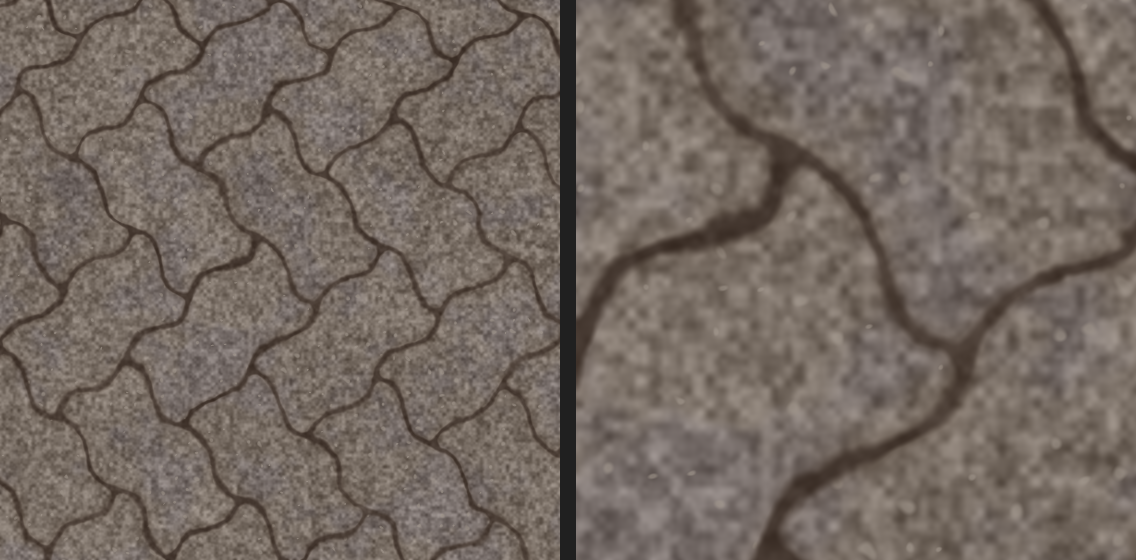
Left, the full canvas; right, a detail of the centre.
Write a WebGL 2 fragment shader that draws this texture.

```glsl
#version 300 es
precision highp float;
// Worn concrete pavers with wavy sides, laid in a slanted herringbone.
// A sine warp bends an integer grid, cells pair up into 2:1 stones, and the
// rounded-box distance to each stone's edge drives joints, dirt and shading.
uniform vec2 u_resolution;
out vec4 outColor;

// Layout, in canvas units with y pointing down
const vec2 ORIGIN = vec2(0.355, 0.301);
const vec2 AXIS_A = vec2(0.105, 0.124);    // half a stone, down and right
const vec2 AXIS_B = vec2(0.119, -0.108);   // half a stone, up and right
const float TOP_START = 0.195;             // rows foreshorten above this
const float TOP_SQUEEZE = 1.0;

// Stone shape, in units of a stone's short side
const float WAVE = 0.085;
const float WOBBLE = 0.055;
const float CORNER = 0.13;
const float JOINT_WIDTH = 0.046;
const float DIRT_REACH = 0.06;

// Surface
const float GRAIN = 0.36;
const float PATCHES = 0.07;
const float STONE_VARIATION = 0.022;
const float SPECK_CELLS = 46.0;
const vec3 STONE = vec3(0.480, 0.437, 0.400);
const vec3 COOL_TINT = vec3(-0.014, -0.008, 0.016);
const vec3 DIRT = vec3(0.37, 0.310, 0.262);
const vec3 JOINT = vec3(0.245, 0.195, 0.165);
const vec3 SPECK = vec3(0.640, 0.600, 0.560);
const float TAU = 6.2831853;

float hash(vec2 p) {
  vec3 h = fract(p.xyx * vec3(0.1031, 0.1030, 0.0973));
  h += dot(h, h.yzx + 33.33);
  return fract((h.x + h.y) * h.z);
}

float noise(vec2 p) {
  vec2 i = floor(p), f = fract(p);
  f = f * f * (3.0 - 2.0 * f);
  return mix(mix(hash(i), hash(i + vec2(1, 0)), f.x),
             mix(hash(i + vec2(0, 1)), hash(i + vec2(1, 1)), f.x), f.y);
}

float fbm(vec2 p) {
  float sum = 0.0, gain = 0.5;
  for (int i = 0; i < 4; i++) {
    sum += gain * noise(p);
    p = mat2(1.6, 1.2, -1.2, 1.6) * p + 17.3;
    gain *= 0.5;
  }
  return sum / 0.9375;
}

// Canvas position to warped grid coordinates
vec2 paverGrid(vec2 p) {
  float top = max(TOP_START - p.y, 0.0);
  vec2 flatPos = p - vec2(0.0, TOP_SQUEEZE * top * top);
  vec2 g = inverse(mat2(AXIS_A, AXIS_B)) * (flatPos - ORIGIN);
  g += WAVE * vec2(1, -1) * sin(TAU * g.yx);
  vec2 jitter = vec2(fbm(p * 24.0 + 5.0), fbm(p * 24.0 + 71.0)) - 0.5;
  return g + 2.0 * WOBBLE * jitter;
}

// Centre of the stone in xy, distance inward from its edge in z
vec3 paver(vec2 g) {
  vec2 cell = floor(g);
  float part = mod(cell.x - cell.y, 4.0);
  bool alongA = part < 1.5;
  float side = (part < 0.5 || part > 2.5) ? 0.5 : -0.5;
  vec2 centre = cell + 0.5 + (alongA ? vec2(side, 0) : vec2(0, side));
  vec2 halfSize = alongA ? vec2(1.0, 0.5) : vec2(0.5, 1.0);
  vec2 q = abs(g - centre) - halfSize + CORNER;
  float edge = CORNER - length(max(q, 0.0)) - min(max(q.x, q.y), 0.0);
  return vec3(centre, edge);
}

// Sparse pale aggregate chips
float specks(vec2 p) {
  vec2 cell = floor(p);
  vec2 centre = 0.3 + 0.4 * vec2(hash(cell + 3.7), hash(cell + 9.1));
  float radius = mix(0.10, 0.28, hash(cell + 21.0));
  float present = step(0.80, hash(cell + 40.0));
  return present * (1.0 - smoothstep(0.3 * radius, radius, length(fract(p) - centre)));
}

void main() {
  vec2 p = gl_FragCoord.xy / u_resolution;
  p.y = 1.0 - p.y;
  vec3 stone = paver(paverGrid(p));
  float edge = stone.z;

  // Stone face: grain, soft patches and a tone per stone
  float grain = 0.5 * noise(p * 150.0) + 0.3 * noise(p.yx * 84.0 + 13.0)
              + 0.2 * noise(p * 235.0 + 31.0) - 0.5;
  float patches = fbm(p * 9.0 + 2.0) - 0.5;
  float tone = hash(stone.xy + 50.5) - 0.5;
  vec3 color = STONE + GRAIN * grain + PATCHES * patches + STONE_VARIATION * tone;
  color += COOL_TINT * smoothstep(0.45, 0.7, fbm(p * 13.0 + 44.0));
  color = mix(color, SPECK, 0.6 * specks(p * SPECK_CELLS + noise(p * 90.0) * 0.3));

  // Dirt gathered at the edges, with a faint worn rim
  float wear = fbm(p * 16.0 + 90.0);
  float dirt = exp(-max(edge, 0.0) / DIRT_REACH);
  color = mix(color, DIRT + 0.2 * grain, dirt * mix(0.35, 0.85, wear));
  float rim = smoothstep(0.04, 0.075, edge) * (1.0 - smoothstep(0.075, 0.13, edge));
  color += 0.035 * rim * smoothstep(0.45, 0.7, wear);

  // Dark joints of uneven width and depth
  float width = JOINT_WIDTH * mix(0.65, 1.4, noise(p * 28.0 + 60.0));
  float joint = 1.0 - smoothstep(0.15 * width, width, edge);
  float depth = mix(0.55, 1.0, noise(p * 11.0 + 25.0));
  color = mix(color, JOINT + 0.12 * grain, joint * depth);

  outColor = vec4(color, 1.0);
}
```
